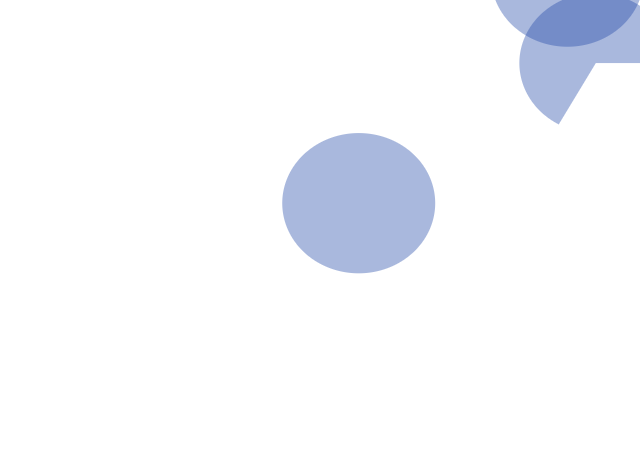
Give the GLSL for this background, as a Shadertoy shader.

```glsl
// Translucent blue ellipses on white: one whole, one cropped by the top edge, one cut as a pie.
#define PAPER vec3(1.0)
#define INK vec3(0.113, 0.268, 0.650)
#define INK_ALPHA 0.38
#define RADII vec2(0.1195, 0.1538)
#define DISC_CENTER vec2(0.5605, 0.5544)
#define TOP_CENTER vec2(0.8867, 1.0513)
#define PIE_CENTER vec2(0.9310, 0.8617)
#define PIE_ANGLE 4.206

// Signed distance in pixels to a soft edge one pixel wide
float coverage(float distancePx) {
    return clamp(0.5 - distancePx, 0.0, 1.0);
}

// Approximate ellipse distance, from the implicit value over its gradient
float ellipseDistance(vec2 offset, vec2 radii) {
    vec2 q = offset / radii;
    float len = length(q);
    return (len - 1.0) * len / max(length(q / radii), 1e-5);
}

// Sector from angle 0 to PIE_ANGLE (more than half a turn), measured on the unit circle
float sectorDistance(vec2 offset, vec2 radii) {
    vec2 ray = normalize(vec2(cos(PIE_ANGLE), sin(PIE_ANGLE)) * radii);
    float beyondRay = dot(offset, vec2(-ray.y, ray.x));
    return min(-offset.y, beyondRay);
}

vec3 layInk(vec3 base, float mask) {
    return mix(base, INK, INK_ALPHA * mask);
}

void mainImage(out vec4 fragColor, in vec2 fragCoord) {
    vec2 size = iResolution.xy;
    vec2 radii = RADII * size;
    vec2 pieOffset = fragCoord - PIE_CENTER * size;

    float disc = coverage(ellipseDistance(fragCoord - DISC_CENTER * size, radii));
    float top = coverage(ellipseDistance(fragCoord - TOP_CENTER * size, radii));
    float pie = coverage(max(ellipseDistance(pieOffset, radii),
                             sectorDistance(pieOffset, radii)));

    // Overlapping layers deepen the tint
    vec3 color = layInk(PAPER, disc);
    color = layInk(color, pie);
    color = layInk(color, top);
    fragColor = vec4(color, 1.0);
}
```
